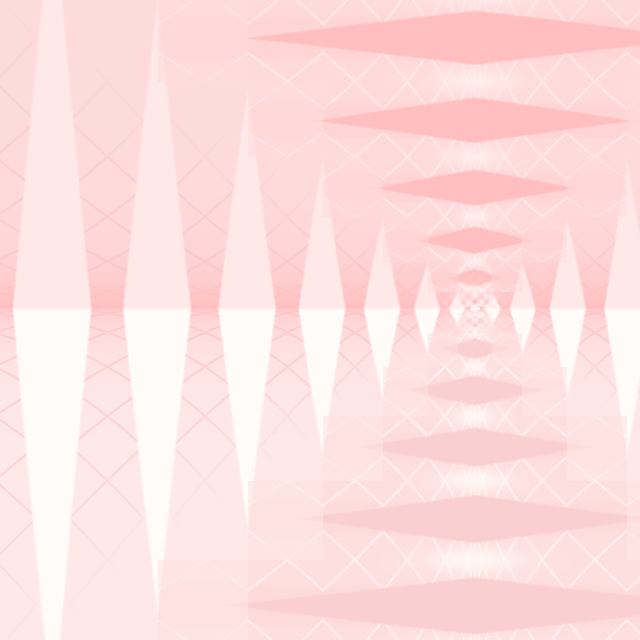
Reproduce this background procedurally as a Shadertoy shader.

```glsl
const vec2 CENTER = vec2(0.742, 0.518);
const float SPACING = 0.10825;   // step between bands after the square root
const float SOFTNESS = 0.0025;   // edge blur in canvas units

const vec3 WHITE = vec3(1.0, 0.985, 0.975);
const vec3 PALE  = vec3(1.0, 0.91, 0.91);
const vec3 BLUSH = vec3(0.995, 0.86, 0.86);
const vec3 PINK  = vec3(0.99, 0.82, 0.82);
const vec3 ROSE  = vec3(1.0, 0.74, 0.745);

// Signed offset from the nearest whole number
vec2 nearest(vec2 p) {
    return p - floor(p + 0.5);
}

// Coverage of a band around zero
float band(float offset, float halfWidth, float blur) {
    return 1.0 - smoothstep(-blur, blur, abs(offset) - halfWidth);
}

// Outline of a diamond with the given half sizes
float diamondLine(vec2 cell, vec2 size, vec2 blur) {
    float edge = abs(cell.x) / size.x + abs(cell.y) / size.y - 1.0;
    float width = blur.x / size.x + blur.y / size.y;
    return 1.0 - smoothstep(0.15 * width, 0.85 * width, abs(edge));
}

// Tapering vertical bands with a pink lattice
vec3 columns(vec2 dist, vec2 phase, vec2 blur, float lower) {
    vec2 cell = nearest(phase);
    float slope = dist.y / max(dist.x, 0.001);
    float body = band(cell.x, 0.15 + 0.36 * slope, blur.x);
    vec3 spike = mix(PALE, WHITE, lower);
    vec3 fill = mix(BLUSH, PALE, lower);
    vec3 color = mix(spike, fill, body);

    float line = diamondLine(cell, vec2(0.35, 0.5), blur);
    float fade = 1.0 - smoothstep(0.25, 0.85, slope);
    color = mix(color, PINK * vec3(0.98, 0.95, 0.96), line * body * fade * 0.6);

    float waist = exp(-dist.y / mix(0.065, 0.05, lower));
    return mix(color, ROSE, body * waist * mix(0.95, 0.65, lower));
}

// Flat horizontal diamonds with a white lattice between them
vec3 rows(vec2 dist, vec2 phase, vec2 blur, float lower) {
    vec2 cell = nearest(phase);
    vec2 between = nearest(phase + 0.5);
    float spread = dist.x / max(dist.y, 0.001);
    vec3 color = mix(PINK + 0.012, BLUSH, lower);

    // Pale strip and bright middle of each gap
    float strip = band(between.y, 0.27, 0.06);
    color = mix(color, PALE, strip * 0.3);
    float middle = exp(-spread * spread * 28.0) * band(between.y, 0.12, 0.12);
    color = mix(color, WHITE, middle * mix(0.55, 0.85, lower));

    float line = diamondLine(between, vec2(0.5, 0.34), blur);
    color = mix(color, mix(PALE, WHITE, 0.3 + 0.5 * lower), line * 0.65);

    float halfHeight = 0.3 * (1.0 - spread / 0.84);
    float body = band(cell.y, halfHeight, blur.y) * step(0.0, halfHeight + blur.y);
    return mix(color, mix(ROSE + 0.005, PINK - 0.01, lower), body);
}

// White speckles around the vanishing point
float sparkle(vec2 p) {
    float waves = 0.5 + 0.5 * cos(p.x * 330.0) * cos(p.y * 330.0);
    return exp(-dot(p, p) * 700.0) * waves;
}

void mainImage(out vec4 fragColor, in vec2 fragCoord) {
    vec2 p = fragCoord / iResolution.xy - CENTER;
    vec2 dist = abs(p);
    float lower = 1.0 - smoothstep(-0.003, 0.003, p.y);

    // Square root spacing gives the receding rhythm
    vec2 root = sqrt(dist) / SPACING;
    vec2 phase = root - vec2(0.0, p.y < 0.0 ? 0.29 : 0.0);
    vec2 blur = SOFTNESS / (2.0 * SPACING * SPACING * max(root, vec2(0.4)));

    // Stepped border between columns and rows
    vec2 index = floor(phase + 0.5);
    float rowShare = clamp((index.y - index.x + 1.0) * 0.5, 0.0, 1.0);

    vec3 color = mix(columns(dist, phase, blur, lower),
                     rows(dist, phase, blur, lower), rowShare);
    color = mix(color, WHITE, 0.85 * sparkle(p));
    fragColor = vec4(color, 1.0);
}
```
